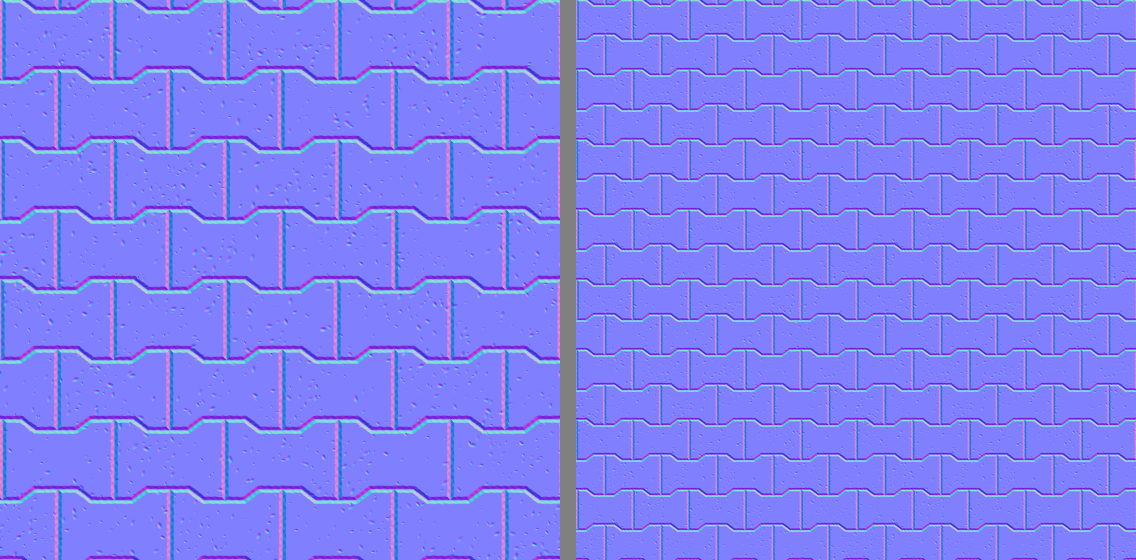
Left, the tile; right, the same tile 2 across and 2 down.
Write a WebGL 2 fragment shader that draws this texture map.

```glsl
#version 300 es
precision highp float;
// Tangent-space normal map of interlocking paving blocks, 5 across and 8 rows.
// A height field (grooves from segment distances, pits from wrapped cellular
// noise) is differentiated numerically and encoded as a colour.

uniform vec2 u_resolution;
out vec4 fragColor;

const float TAU = 6.2831853;
const vec2 BLOCKS = vec2(5.0, 8.0);
const float PIT_CELLS = 72.0;

vec3 hash3(vec2 p) {
    vec3 q = fract(vec3(p.xyx) * vec3(0.1031, 0.1030, 0.0973));
    q += dot(q, q.yxz + 33.33);
    return fract((q.xxy + q.yzz) * q.zyx);
}

float segmentDistance(vec2 p, vec2 a, vec2 b) {
    vec2 ab = b - a;
    return length(p - a - ab * clamp(dot(p - a, ab) / dot(ab, ab), 0.0, 1.0));
}

// Distance to the nearest joint between blocks
float jointDistance(vec2 p) {
    float v = p.y * BLOCKS.y + 0.068;
    float bed = floor(v + 0.5);
    float y = (v - bed) / BLOCKS.y;

    // Stepped bed joint, mirrored about the middle of its raised part
    float shift = 0.5 * (1.0 - mod(bed, 2.0));
    float t = abs(fract(p.x * BLOCKS.x + shift) - 0.5);
    float rise = 0.0098;
    vec2 q = vec2(t / BLOCKS.x, y);
    vec2 top = vec2(0.038, rise), foot = vec2(0.064, -rise);
    float d = segmentDistance(q, vec2(-0.02, rise), top);
    d = min(d, segmentDistance(q, top, foot));
    d = min(d, segmentDistance(q, foot, vec2(0.12, -rise)));

    // Upright joints, staggered by half a block and slightly misplaced
    float stepHeight = rise * clamp((0.255 - t) / 0.065, -1.0, 1.0);
    float row = mod(y > stepHeight ? bed : bed - 1.0, BLOCKS.y);
    float u = p.x * BLOCKS.x - 0.5 * (1.0 - mod(row, 2.0)) - 0.0175;
    float joint = floor(u + 0.5);
    float jitter = 0.018 * (hash3(vec2(mod(joint, BLOCKS.x), row) + 7.0).x - 0.5);
    return min(d, abs(u - joint - jitter) / BLOCKS.x);
}

// Scattered dents, denser in some patches than in others
float pits(vec2 p) {
    vec2 g = p * PIT_CELLS;
    vec2 base = floor(g);
    float depth = 0.0;
    for (int j = -1; j <= 1; j++) {
        for (int i = -1; i <= 1; i++) {
            vec2 cell = base + vec2(i, j);
            vec2 id = mod(cell, PIT_CELLS);
            vec3 place = hash3(id + 19.0);
            vec3 kind = hash3(id + 131.0);
            vec2 w = id / PIT_CELLS * TAU;
            float density = 0.33 + 0.15 * sin(3.0 * w.x + 2.0 * w.y + 1.0)
                          + 0.13 * sin(5.0 * w.y - 4.0 * w.x + 2.0 * sin(w.x));
            if (kind.x > density) continue;
            vec2 d = g - cell - place.xy;
            float angle = place.z * TAU;
            float c = cos(angle), s = sin(angle);
            d = mat2(c, s, -s, c) * d * vec2(0.75, 1.25);
            float size = mix(0.18, 0.42, kind.y * kind.y);
            depth += mix(0.25, 1.0, kind.z) * size
                   * (1.0 - smoothstep(0.0, size, length(d)));
        }
    }
    return depth;
}

float height(vec2 p) {
    vec2 w = p * TAU;
    // Ragged groove edges
    float wobble = sin(83.0 * w.x + 61.0 * w.y) + sin(97.0 * w.y - 71.0 * w.x);
    wobble += sin(29.0 * w.x + 2.0 * sin(23.0 * w.y));
    float d = jointDistance(p) + 0.00022 * wobble;
    float groove = 1.0 - smoothstep(0.0, 0.0068, d);
    return -0.0058 * groove - 0.0062 * pits(p) * (1.0 - groove);
}

void main() {
    vec2 p = gl_FragCoord.xy / u_resolution;
    // Central differences, never finer than half a pixel
    float e = max(0.0008, 0.5 / min(u_resolution.x, u_resolution.y));
    vec2 dx = vec2(e, 0.0), dy = vec2(0.0, e);
    vec2 slope = vec2(height(p + dx) - height(p - dx),
                      height(p + dy) - height(p - dy)) / (2.0 * e);
    vec3 normal = normalize(vec3(-slope, 1.0));
    fragColor = vec4(normal * 0.5 + 0.5, 1.0);
}
```
